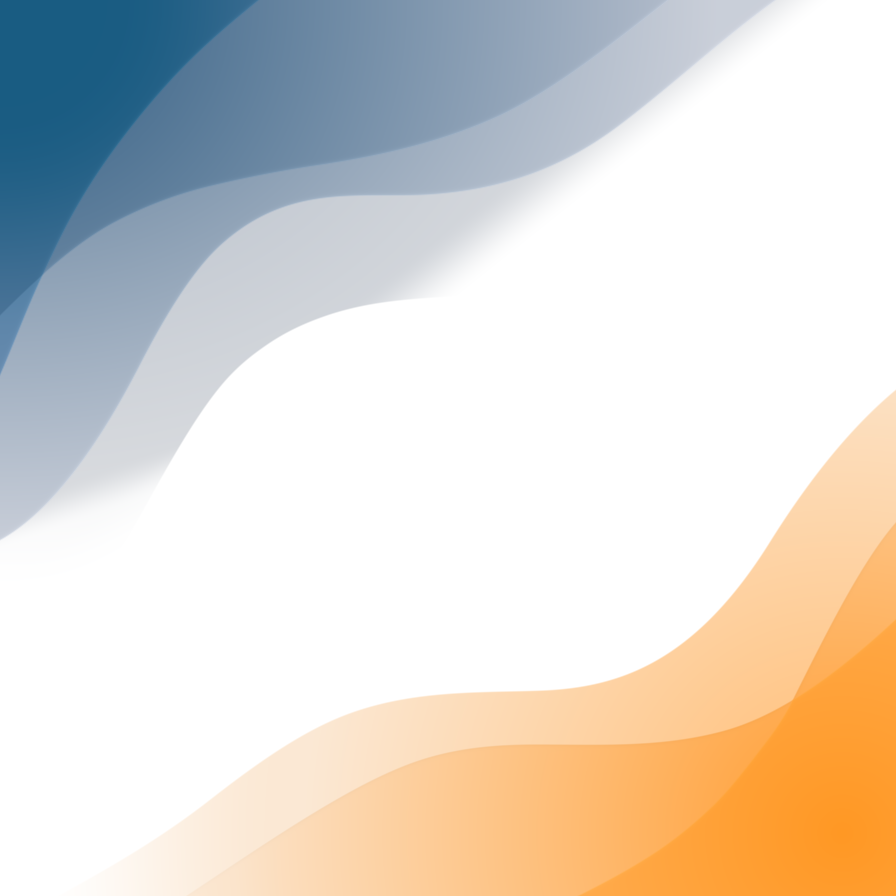
Write a three.js fragment shader that draws this background.

```glsl
// Layered translucent waves: blue in the upper left, orange in the lower right, on white.
varying vec2 vUv;

const float EDGE = 0.0012;        // half width of the smoothed edges
const float RIM_WIDTH = 0.0016;   // falloff of the thin line along an edge
const float BLUE_RIM = 0.07;
const float ORANGE_RIM = 0.025;

const vec2 BLUE_CORNER = vec2(0.0, 1.0);
const vec2 ORANGE_CORE = vec2(0.94, 0.07);
const float BLUE_STRETCH = 1.3;   // outer blue veils fade faster downwards

const vec3 PAPER = vec3(1.0);
const vec3 DEEP_BLUE = vec3(0.10, 0.36, 0.51);
const vec3 SOFT_BLUE = vec3(0.33, 0.47, 0.61);
const vec3 STEEL = vec3(0.28, 0.43, 0.56);
const vec3 HAZE = vec3(0.69, 0.73, 0.79);
const vec3 SLATE = vec3(0.50, 0.59, 0.68);
const vec3 MIST = vec3(0.79, 0.81, 0.85);
const vec3 SILVER = vec3(0.76, 0.785, 0.82);
const vec3 PEARL = vec3(0.845, 0.855, 0.87);

const vec3 BRIGHT_ORANGE = vec3(1.0, 0.595, 0.14);
const vec3 WARM_ORANGE = vec3(1.0, 0.67, 0.30);
const vec3 AMBER = vec3(1.0, 0.66, 0.29);
const vec3 PEACH = vec3(0.985, 0.89, 0.79);
const vec3 APRICOT = vec3(1.0, 0.78, 0.54);
const vec3 CREAM = vec3(0.985, 0.91, 0.83);

// Approximate signed distance to a smooth curve, positive above it.
// Each knot holds x, height and slope; the ends continue as straight lines.
float wave(vec2 p, vec3 a, vec3 b, vec3 c, vec3 d, vec3 e, vec3 f) {
  vec3 l = a;
  vec3 r = b;
  if (p.x > b.x) { l = b; r = c; }
  if (p.x > c.x) { l = c; r = d; }
  if (p.x > d.x) { l = d; r = e; }
  if (p.x > e.x) { l = e; r = f; }
  float w = r.x - l.x;
  float t = clamp((p.x - l.x) / w, 0.0, 1.0);
  float rise = r.y - l.y;
  float quad = 3.0 * rise - w * (2.0 * l.z + r.z);
  float cubic = w * (l.z + r.z) - 2.0 * rise;
  float height = l.y + t * (w * l.z + t * (quad + t * cubic));
  float slope = l.z + t * (2.0 * quad + 3.0 * t * cubic) / w;
  height += slope * (p.x - l.x - t * w);
  return (p.y - height) / sqrt(1.0 + slope * slope);
}

float cover(float d) {
  return smoothstep(-EDGE, EDGE, d);
}

float rim(float d) {
  return exp(-abs(d) / RIM_WIDTH);
}

vec3 ramp(vec3 near, vec3 far, float start, float end, float r) {
  return mix(near, far, clamp((r - start) / (end - start), 0.0, 1.0));
}

vec3 paintBlue(vec3 col, vec2 p) {
  float steep = wave(p, vec3(0.0, 0.581, 2.3), vec3(0.048, 0.694, 2.1), vec3(0.078, 0.755, 1.85),
    vec3(0.137, 0.846, 1.32), vec3(0.195, 0.915, 1.07), vec3(0.289, 1.0, 0.82));
  float upper = wave(p, vec3(0.0, 0.648, 1.0), vec3(0.130, 0.753, 0.52), vec3(0.234, 0.792, 0.24),
    vec3(0.352, 0.815, 0.15), vec3(0.547, 0.866, 0.43), vec3(0.746, 1.0, 0.78));
  float middle = wave(p, vec3(0.0, 0.397, 0.55), vec3(0.156, 0.592, 1.95), vec3(0.247, 0.727, 0.9),
    vec3(0.482, 0.783, 0.07), vec3(0.690, 0.859, 0.75), vec3(0.866, 1.0, 0.72));
  float lower = wave(p, vec3(0.104, 0.336, 1.55), vec3(0.169, 0.447, 1.8), vec3(0.247, 0.570, 1.2),
    vec3(0.299, 0.616, 0.68), vec3(0.365, 0.648, 0.34), vec3(0.501, 0.669, 0.06));

  vec2 q = p - BLUE_CORNER;
  float r = length(q);
  float stretched = length(q * vec2(1.0, BLUE_STRETCH));

  // Outermost veil dissolves at both ends
  float rightSide = dot(p - vec2(0.462, 0.677), vec2(0.623, -0.782));
  float fade = 1.0 - smoothstep(-0.03, 0.04, rightSide);
  float tilted = p.y - 0.35 * (p.x - 0.11);
  fade *= 0.8 * smoothstep(0.425, 0.475, tilted) + 0.2 * smoothstep(0.33, 0.47, p.y);
  col = mix(col, ramp(SILVER, PEARL, 0.35, 0.7, stretched), cover(lower) * fade);

  // Inner veils, from pale to deep
  vec3 veil = ramp(SLATE, MIST, 0.3, 0.8, stretched) + BLUE_RIM * rim(middle);
  col = mix(col, veil, cover(middle));
  veil = ramp(STEEL, HAZE, 0.15, 0.75, r) + BLUE_RIM * rim(upper);
  col = mix(col, veil, cover(upper));
  veil = mix(DEEP_BLUE, SOFT_BLUE, smoothstep(0.12, 0.44, r));
  veil += BLUE_RIM * (rim(steep) + 1.0 - cover(upper));
  return mix(col, veil, cover(steep));
}

vec3 paintOrange(vec3 col, vec2 p) {
  float outer = -wave(p, vec3(0.065, 0.0, 0.55), vec3(0.234, 0.107, 0.78), vec3(0.391, 0.204, 0.36),
    vec3(0.599, 0.229, 0.03), vec3(0.859, 0.3945, 1.6), vec3(1.0, 0.565, 0.83));
  float flat_ = -wave(p, vec3(0.208, 0.0, 0.66), vec3(0.378, 0.109, 0.57), vec3(0.456, 0.147, 0.38),
    vec3(0.599, 0.169, 0.0), vec3(0.807, 0.184, 0.27), vec3(1.0, 0.309, 0.93));
  float steep = -wave(p, vec3(0.645, 0.0, 0.5), vec3(0.729, 0.047, 0.65), vec3(0.794, 0.099, 0.95),
    vec3(0.846, 0.160, 1.3), vec3(0.885, 0.219, 2.0), vec3(1.0, 0.417, 1.15));
  float r = length(p - ORANGE_CORE);
  float either = max(flat_, steep);
  float both = min(flat_, steep);

  // Pale band that thins out at its far tip, then the overlapping inner bands
  vec3 pale = ramp(APRICOT, CREAM, 0.15, 0.6, r);
  col = mix(col, mix(pale, PAPER, smoothstep(0.62, 0.92, r)), cover(outer));
  vec3 band = ramp(AMBER, PEACH, 0.12, 0.68, r) - ORANGE_RIM * rim(either);
  col = mix(col, band, cover(either) * (1.0 - smoothstep(0.62, 0.85, r)));
  band = ramp(BRIGHT_ORANGE, WARM_ORANGE, 0.0, 0.3, r) + ORANGE_RIM * rim(both);
  return mix(col, band, cover(both));
}

void main() {
  vec3 col = paintBlue(PAPER, vUv);
  gl_FragColor = vec4(paintOrange(col, vUv), 1.0);
}
```
